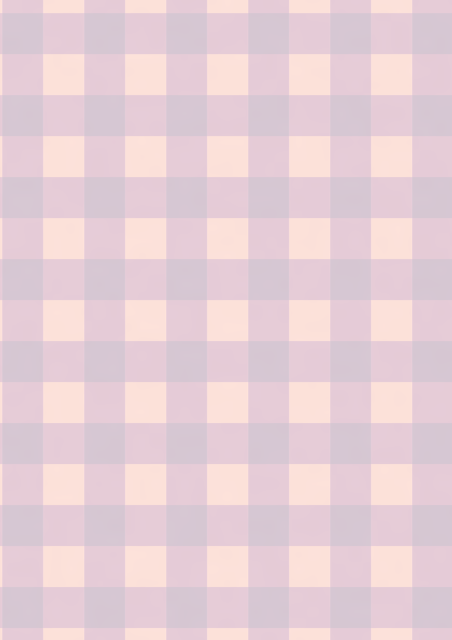
Reproduce this pattern procedurally as a Shadertoy shader.

```glsl
// Pastel gingham: translucent mauve bands crossing on a cream ground.

float hash(vec2 p) {
    return fract(sin(dot(p, vec2(127.1, 311.7))) * 43758.545);
}

float valueNoise(vec2 p) {
    vec2 i = floor(p), f = fract(p);
    f = f * f * (3.0 - 2.0 * f);
    vec2 e = vec2(0.0, 1.0);
    return mix(mix(hash(i), hash(i + e.yx), f.x),
               mix(hash(i + e), hash(i + e.yy), f.x), f.y);
}

// Signed distance to the band edges, in canvas heights; negative inside a band.
vec2 bandDistance(vec2 p, float period) {
    return (abs(fract(p / period) - 0.25 - 0.5 * step(0.75, fract(p / period)) * 2.0) - 0.25) * period;
}

void mainImage(out vec4 fragColor, in vec2 fragCoord) {
    vec2 uv = fragCoord / iResolution.y;

    // Bands and gaps share the same width, half a period each
    vec2 d = bandDistance(uv - vec2(0.0035, 0.0187), 0.1281);
    float soft = max(0.0009, 0.7 / iResolution.y);
    vec2 band = 1.0 - smoothstep(-soft, soft, d);

    // One layer of tint over cream, a greyer one where bands cross
    vec3 cream = vec3(0.988, 0.882, 0.852);
    vec3 mauve = vec3(0.900, 0.798, 0.843);
    vec3 greyLilac = vec3(0.840, 0.780, 0.826);
    vec3 color = mix(mix(cream, mauve, band.x), mix(mauve, greyLilac, band.x), band.y);

    // Faint pale seam along the upright band edges
    color += 0.008 * (1.0 - smoothstep(0.0, 0.0025, abs(d.x)));

    // Barely visible mottling
    color += 0.006 * (valueNoise(uv * 45.0) - 0.5);

    fragColor = vec4(color, 1.0);
}
```
